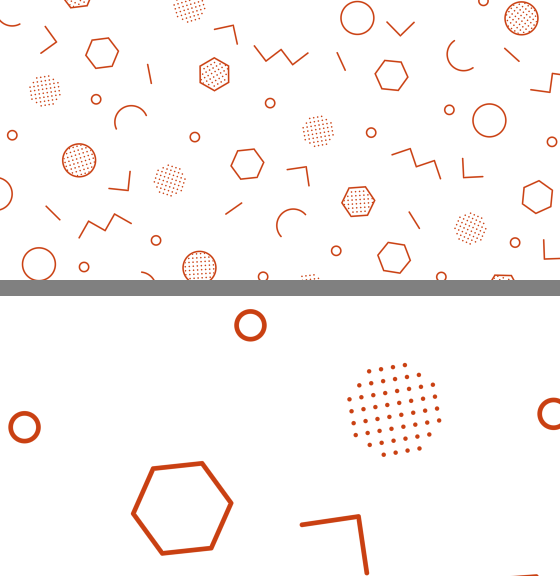
Top, the full canvas; bottom, a detail of the centre.
This pattern is drawn by a WebGL 2 fragment shader. Its source:

```glsl
#version 300 es
precision highp float;
// Scattered thin-line geometric confetti: rings, hexagons, arcs, zigzags and dotted discs on white.

#define CELL 0.2           // spacing of the scatter grid, in canvas heights
#define TILT 0.32          // rotation of the scatter grid, radians
#define JITTER 0.04        // largest shift of a shape from its cell centre
#define RADIUS 0.0586      // large shapes
#define RING_RADIUS 0.0165 // small rings
#define ARM 0.068          // length of one straight stroke
#define STROKE 0.0028      // half line width
#define DOT_PITCH 0.0144
#define DOT_RADIUS 0.0026
#define INK vec3(0.79, 0.25, 0.07)
#define PAPER vec3(1.0)

uniform vec2 u_resolution;
out vec4 fragColor;

vec3 hash3(vec2 p) {
  vec3 q = fract(vec3(p.xyx) * vec3(0.1031, 0.1030, 0.0973) + 0.37);
  q += dot(q, q.yxz + 33.33);
  return fract((q.xxy + q.yzz) * q.zyx);
}

mat2 rotation(float angle) {
  float c = cos(angle), s = sin(angle);
  return mat2(c, s, -s, c);
}

float segment(vec2 p, vec2 a, vec2 b) {
  vec2 pa = p - a, ba = b - a;
  return length(pa - ba * clamp(dot(pa, ba) / dot(ba, ba), 0.0, 1.0));
}

// Chain of strokes with right-angled corners, centred on the origin.
float zigzag(vec2 p, int strokes) {
  float stepLength = ARM * 0.7071;
  float d = 1.0;
  vec2 a = vec2(-0.5 * float(strokes), -0.5) * stepLength;
  for (int i = 0; i < strokes; i++) {
    vec2 b = vec2(a.x + stepLength, -a.y);
    d = min(d, segment(p, a, b));
    a = b;
  }
  return d;
}

float halfArc(vec2 p) {
  return p.y > 0.0 ? abs(length(p) - RADIUS) : length(vec2(abs(p.x) - RADIUS, p.y));
}

float disc(vec2 p) {
  return length(p) - RADIUS;
}

float hexagon(vec2 p) {
  const vec2 normal = vec2(-0.8660254, 0.5);
  float apothem = RADIUS * 0.866;
  p = abs(p);
  p -= 2.0 * min(dot(normal, p), 0.0) * normal;
  p -= vec2(clamp(p.x, -0.5 * RADIUS, 0.5 * RADIUS), apothem);
  return length(p) * sign(p.y);
}

// Lattice of whole dots whose centres lie inside a disc or hexagon.
float dots(vec2 p, bool inHexagon) {
  vec2 centre = (floor(p / DOT_PITCH) + 0.5) * DOT_PITCH;
  float edge = inHexagon ? hexagon(centre) : disc(centre);
  return edge < -DOT_RADIUS ? length(p - centre) - DOT_RADIUS : 1.0;
}

float largeShape(vec2 p, int kind) {
  if (kind == 1 || kind == 6) return dots(p, false);
  if (kind == 2 || kind == 7) return halfArc(p) - STROKE;
  if (kind == 3 || kind == 8) return zigzag(p, 4) - STROKE;
  bool isHexagon = kind == 4 || kind == 5 || kind == 9;
  float d = abs(isHexagon ? hexagon(p) : disc(p)) - STROKE;
  bool isFilled = kind == 5 || kind == 10;
  return isFilled ? min(d, dots(p, isHexagon)) : d;
}

float smallShape(vec2 p, int kind) {
  if (kind < 2) return abs(length(p) - RING_RADIUS) - STROKE;
  return zigzag(p, kind - 1) - STROKE;
}

// Large and small shapes alternate on a jittered checkerboard.
float scatter(vec2 p) {
  vec2 home = floor(p / CELL);
  float d = 1.0;
  for (int j = -1; j <= 1; j++) {
    for (int i = -1; i <= 1; i++) {
      vec2 cell = home + vec2(i, j);
      vec3 rnd = hash3(cell + 51.0);
      vec2 centre = (cell + 0.5) * CELL + (rnd.xy * 2.0 - 1.0) * JITTER;
      vec2 q = rotation(rnd.z * 6.2832) * (p - centre);
      vec2 diagonal = floor(vec2(cell.x + cell.y, cell.x - cell.y) * 0.5);
      bool isLarge = mod(cell.x + cell.y, 2.0) < 0.5;
      float shape = isLarge
        ? largeShape(q, int(mod(dot(diagonal, vec2(3.0, 4.0)), 11.0) + 0.5))
        : smallShape(q, int(mod(dot(diagonal, vec2(1.0, 2.0)), 4.0) + 0.5));
      d = min(d, shape);
    }
  }
  return d;
}

void main() {
  vec2 p = gl_FragCoord.xy / u_resolution.y;
  float pixel = 1.0 / u_resolution.y;
  float d = scatter(rotation(TILT) * p);
  float coverage = 1.0 - smoothstep(-0.7 * pixel, 0.7 * pixel, d);
  fragColor = vec4(mix(PAPER, INK, coverage), 1.0);
}
```
